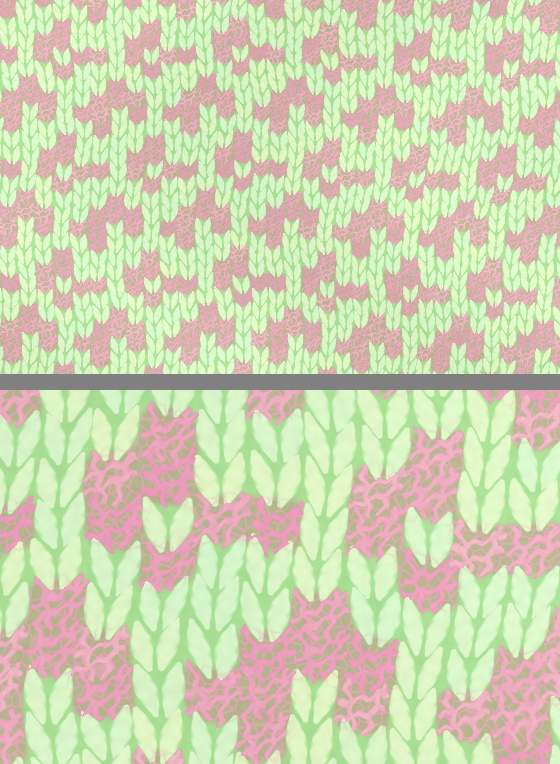
Top, the full canvas; bottom, a detail of the centre.
Reproduce this texture procedurally as a WebGL 1 fragment shader.

```glsl
precision highp float;
uniform vec2 u_resolution;

float hash(vec2 p) {
  return fract(sin(dot(p, vec2(12.7, 78.2))) * 4375.85);
}

// Distance to the nearest and second nearest scattered point
vec2 cellular(vec2 p) {
  vec2 cell = floor(p), near = vec2(9.0);
  for (int j = -1; j <= 1; j++)
    for (int i = -1; i <= 1; i++) {
      vec2 c = cell + vec2(float(i), float(j));
      float d = length(c + vec2(hash(c), hash(c + 31.7)) - p);
      near = d < near.x ? vec2(d, near.x) : vec2(near.x, min(near.y, d));
    }
  return near;
}

// Signed sideways distance, true distance and position along a segment
vec3 strand(vec2 p, vec2 a, vec2 b) {
  vec2 ab = b - a, ap = p - a;
  float t = clamp(dot(ap, ab) / dot(ab, ab), 0.0, 1.0);
  return vec3((ap.x * ab.y - ap.y * ab.x) / length(ab), length(ap - ab * t), t);
}

// Knitting chart, 5 stitches by 8 rows: each row is a bit mask of pink stitches
float isPink(vec2 stitch) {
  float column = floor(mod(stitch.x + 0.5, 5.0));
  vec4 row = vec4(floor(mod(stitch.y + 0.5, 8.0)));
  float mask = dot(vec4(4, 14, 11, 2), vec4(equal(row, vec4(0, 1, 2, 3))))
             + dot(vec4(16, 24, 11, 16), vec4(equal(row, vec4(4, 5, 6, 7))));
  return mod(floor((mask + 0.5) / floor(exp2(column) + 0.5)), 2.0);
}

void main() {
  vec2 p = vec2(gl_FragCoord.x, u_resolution.y - gl_FragCoord.y) / u_resolution.y;
  float soft = max(0.04, 20.0 / u_resolution.y);

  // Uneven tension: rows sag and columns lean towards the right
  float right = smoothstep(0.6, 1.5, p.x);
  p += right * vec2(0.09 * (p.y - 0.3), -0.04);
  p += 0.006 * sin(p.yx * vec2(11.0, 9.0) + vec2(1.0, 2.0));
  p += 0.003 * sin(p.yx * vec2(37.0, 43.0) + p * 19.0);

  vec2 grid = p * vec2(21.0, 26.1) + vec2(0.94, 2.64);
  vec2 home = floor(grid);
  vec2 fuzz = cellular(p * 95.0);
  float web = 1.0 - smoothstep(0.03, 0.26, fuzz.y - fuzz.x);

  vec3 yarn = vec3(0.0);
  float top = -1.0, cover = 0.0, pinkSum = 0.0, weightSum = 0.0;

  for (int j = -1; j <= 1; j++)
    for (int i = -1; i <= 1; i++) {
      vec2 stitch = home + vec2(float(i), float(j));
      float pink = isPink(stitch), tint = hash(stitch);
      vec2 q = (grid - stitch - 0.5) * vec2(1.0, 0.8);
      q += 0.12 * (vec2(tint, hash(stitch + 5.3)) - 0.5);
      float weight = exp(-6.0 * dot(q, q));
      pinkSum += pink * weight;
      weightSum += weight;

      // Two leaf-shaped legs of the V
      for (int k = 0; k < 2; k++) {
        float s = float(k) * 2.0 - 1.0;
        vec2 wobble = pink * 0.045 * sin(q.yx * 17.0 + tint * 6.3);
        vec3 leg = strand(q + wobble, vec2(s * 0.11, 0.47), vec2(s * 0.38, -0.45));
        float radius = 0.08 + 0.145 * sin(3.14 * leg.z);
        if (pink > 0.5) {
          // Thin lace yarn with a slanted tie across the stitch
          vec3 tie = strand(q - wobble, vec2(-0.46, 0.14 * s + 0.2), vec2(0.46, 0.14 * s - 0.22));
          if (tie.y < leg.y) leg = tie;
          radius = 0.075 + 0.025 * web;
        }
        float across = leg.y / radius;
        float height = radius * sqrt(max(0.0, 1.0 - across * across));
        if (across < 1.0 && height > top) {
          top = height;
          cover = smoothstep(0.0, soft, radius - leg.y);
          float ply = sin(leg.z * 20.0 + s * leg.x / radius * 4.0 + tint * 6.3);
          float light = clamp(1.05 - across * across + 0.15 * ply, 0.0, 1.0);
          vec3 green = mix(vec3(0.69, 0.91, 0.62), vec3(0.87, 0.97, 0.79), smoothstep(0.1, 0.7, light));
          green += vec3(0.05, 0.0, -0.02) * (tint - 0.5);
          vec3 rose = mix(vec3(0.93, 0.55, 0.73), vec3(0.94, 0.74, 0.77), light * (0.35 + 0.65 * tint));
          yarn = mix(green, rose, pink);
        }
      }
    }

  // Gaps: green shadow between plump stitches, hazy olive holes in the lace
  float lace = smoothstep(0.12, 0.5, pinkSum / weightSum);
  vec3 hole = mix(vec3(0.70, 0.72, 0.55), vec3(0.84, 0.69, 0.67), 0.1 + 0.75 * web);
  vec3 color = mix(vec3(0.67, 0.88, 0.59), hole, lace);
  color = mix(color, yarn, cover);

  // Pink hairs straying over the stitches around the lace
  color = mix(color, vec3(0.93, 0.68, 0.74), 0.3 * web * lace);
  color += 0.03 * (0.5 - fuzz.x) + 0.015 * sin(p.x * 5.0 + 2.0 * sin(p.y * 4.0));
  gl_FragColor = vec4(clamp(color, 0.0, 1.0), 1.0);
}
```
